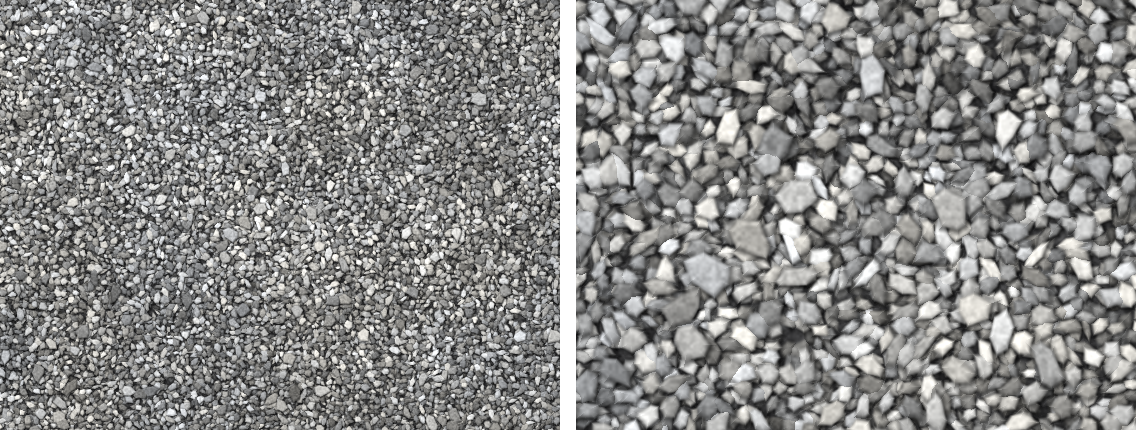
Left, the full canvas; right, a detail of the centre.
Write a WebGL 1 fragment shader that draws this texture.

```glsl
precision highp float;
// A bed of crushed grey gravel: small angular stones with dark gaps, lit from the upper left.
uniform vec2 u_resolution;

const float TAU = 6.2831853;
const vec2 LIGHT = vec2(-0.6, 0.8);
const vec3 GAP_COLOR = vec3(0.13, 0.13, 0.135);
const vec3 WARM = vec3(1.012, 1.0, 0.968);
const vec3 COOL = vec3(0.985, 1.0, 1.018);

float hash(vec2 p) {
  vec3 q = fract(vec3(p.xyx) * 0.1031);
  q += dot(q, q.yzx + 33.33);
  return fract((q.x + q.y) * q.z);
}

float noise(vec2 p) {
  vec2 i = floor(p), f = fract(p);
  f = f * f * (3.0 - 2.0 * f);
  return mix(mix(hash(i), hash(i + vec2(1.0, 0.0)), f.x),
             mix(hash(i + vec2(0.0, 1.0)), hash(i + 1.0), f.x), f.y);
}

mat2 rotation(float angle) {
  float c = cos(angle), s = sin(angle);
  return mat2(c, s, -s, c);
}

// Irregular polygon of radius about 1: x is the distance, yz the facing of the nearest side.
vec3 polygon(vec2 p, vec2 id) {
  vec3 nearest = vec3(-9.0, 0.0, 0.0);
  for (int i = 0; i < 6; i++) {
    float k = float(i);
    float h = hash(id + vec2(k * 17.3, 5.1));
    float angle = TAU * (k + 0.7 * h) / 6.0;
    vec2 side = vec2(cos(angle), sin(angle));
    float d = dot(p, side) - mix(0.72, 1.0, fract(h * 7.31));
    if (d > nearest.x) nearest = vec3(d, side);
  }
  return nearest;
}

// Nearest stone of a scattered layer: distance, facet light, random tone, random tint.
vec4 stoneLayer(vec2 p, float cells, float presence, float seed) {
  vec2 g = p * cells, cell = floor(g);
  vec4 best = vec4(9.0, 0.0, 0.0, 0.0);
  for (int y = -1; y <= 1; y++) {
    for (int x = -1; x <= 1; x++) {
      vec2 home = cell + vec2(float(x), float(y));
      vec2 id = home + seed;
      if (hash(id + 3.7) > presence) continue;
      vec2 jitter = vec2(hash(id + 11.3), hash(id + 29.9)) - 0.5;
      mat2 turn = rotation(TAU * hash(id + 41.7));
      float stretch = mix(1.0, 1.45, pow(hash(id + 53.1), 1.5));
      float size = mix(0.43, 0.64, hash(id + 67.9));
      vec2 local = turn * (g - home - 0.5 - 0.75 * jitter);
      vec3 shape = polygon(local * vec2(1.0 / stretch, stretch) / size, id);
      float d = shape.x * size / cells;
      if (d < best.x) {
        best = vec4(d, dot(shape.yz * turn, LIGHT), hash(id + 79.3), hash(id + 97.1));
      }
    }
  }
  return best;
}

// Lays one layer over the ground, with a shadow on the side away from the light.
vec3 addStones(vec3 ground, vec4 stone, vec2 p, float shadow, float exposure) {
  float d = stone.x;
  float reach = 1.0 - smoothstep(0.0, 0.0042, d);
  ground *= 1.0 - shadow * reach * (0.6 - 0.4 * stone.y);

  float rim = smoothstep(-0.0026, 0.0002, d);
  float tone = mix(0.45, 0.93, stone.z);
  tone += 0.1 * stone.y * smoothstep(-0.0045, -0.0008, d);
  tone *= 1.0 - 0.24 * rim;
  tone += 0.14 * (noise(p * 330.0) - 0.5);

  float patchTint = noise(p * 7.0 + 4.0) - 0.5;
  vec3 tint = mix(COOL, WARM, clamp(stone.w + 0.9 * patchTint, 0.0, 1.0));
  float cover = 1.0 - smoothstep(-0.0011, 0.0011, d);
  return mix(ground, tone * tint * exposure, cover);
}

void main() {
  vec2 p = gl_FragCoord.xy / u_resolution.x;

  // Warp slightly so that the scattering grid does not show.
  vec2 q = p + 0.006 * (vec2(noise(p * 45.0), noise(p * 45.0 + 61.0)) - 0.5);

  // Dim stones deep down, then grit, common stones and a few large ones.
  vec3 color = GAP_COLOR + 0.2 * noise(p * 260.0);
  color = addStones(color, stoneLayer(q, 98.0, 0.9, 701.0), p, 0.2, 0.66);
  color = addStones(color, stoneLayer(q, 112.0, 0.95, 13.0), p, 0.5, 0.98);
  color = addStones(color, stoneLayer(q, 84.0, 0.58, 211.0), p, 0.55, 1.0);
  color = addStones(color, stoneLayer(q, 50.0, 0.07, 431.0), p, 0.6, 1.0);

  // Broad light and dark drifts, then fine surface grain.
  float drift = 0.65 * noise(p * 6.0 + 20.0) + 0.35 * noise(p * 17.0 + 9.0);
  color *= 0.86 + 0.3 * drift;
  color += 0.08 * (noise(p * 520.0 + 31.0) - 0.5);
  gl_FragColor = vec4(clamp(color, 0.0, 1.0), 1.0);
}
```
